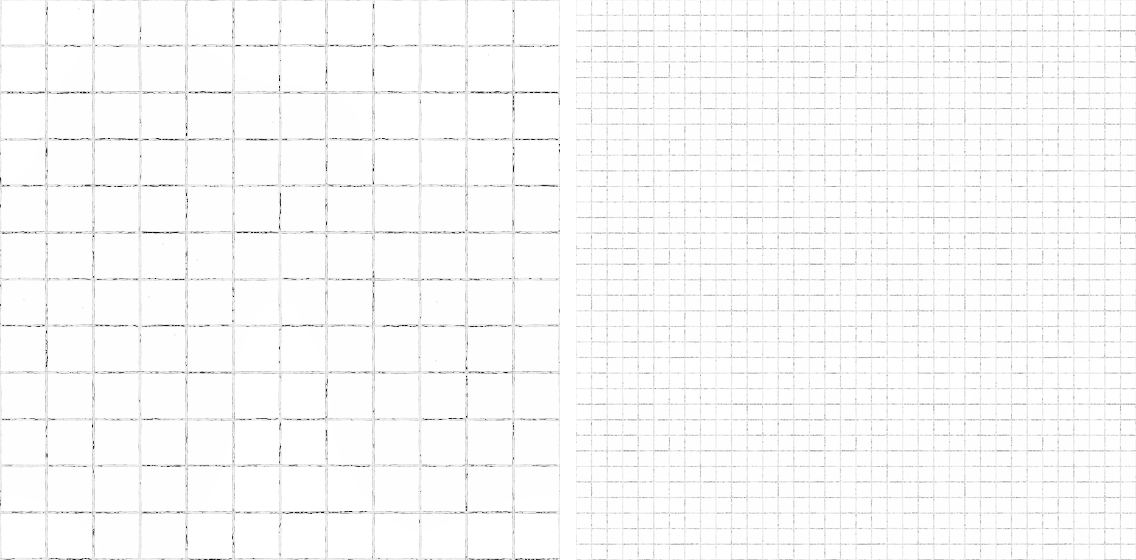
Left, the tile; right, the same tile 3 across and 3 down.
Give the GLSL for this texture, as a three.js fragment shader.

```glsl
#define REPEATS 12.0
#define JOINT_HALF 0.027
#define JOINT_SOFT 0.009
#define JOINT_INK 0.075
#define EDGE_INK 0.17
#define STREAK_INK 0.95
#define STREAK_HALF 0.017
#define WEAR_ACROSS 0.60
#define WEAR_UP 0.33
#define WOBBLE 0.007
#define SPECK_CHANCE 0.07
#define TONE_DRIFT 0.005

varying vec2 vUv;

float hash(vec2 p) {
  vec3 q = fract(p.xyx * vec3(0.1031, 0.1030, 0.0973));
  q += dot(q, q.yzx + 33.33);
  return fract((q.x + q.y) * q.z);
}

// Value noise that wraps after a whole number of lattice steps
float noise(vec2 p, vec2 period) {
  vec2 i = floor(p);
  vec2 f = fract(p);
  f = f * f * (3.0 - 2.0 * f);
  vec2 a = mod(i, period);
  vec2 b = mod(i + 1.0, period);
  return mix(mix(hash(a), hash(vec2(b.x, a.y)), f.x),
             mix(hash(vec2(a.x, b.y)), hash(b), f.x), f.y);
}

// Noise along one joint: frequency is steps per tile, lane separates joints
float jointNoise(float along, float frequency, float lane) {
  return noise(vec2(along * frequency, lane), vec2(REPEATS * frequency, 1024.0));
}

// Ink of the joints; p.x runs along them, p.y across them, in tiles
float jointInk(vec2 p, float wear, float seed) {
  float row = floor(p.y + 0.5);
  float d = p.y - row;
  float lane = mod(row, REPEATS) * 16.0 + seed;
  d += (jointNoise(p.x, 2.0, lane) - 0.5) * WOBBLE;
  float side = abs(d);

  // Pale grout with fine grain
  float grain = jointNoise(p.x, 30.0, lane + 8.0 + d * 50.0);
  float band = 1.0 - smoothstep(JOINT_HALF - JOINT_SOFT, JOINT_HALF + JOINT_SOFT, side);
  float ink = band * JOINT_INK * (0.5 + grain);

  // Thin broken grey rims where grout meets tile
  float rim = 1.0 - smoothstep(0.002, 0.013, abs(side - 0.023));
  float broken = jointNoise(p.x, 9.0, lane + 4.0 + sign(d));
  ink += rim * EDGE_INK * (0.25 + smoothstep(0.3, 0.9, broken)) * (0.3 + grain);

  // Dark worn streaks, varying by segment and fading at crossings
  float segment = hash(vec2(mod(floor(p.x), REPEATS) + 31.0, lane));
  float coverage = wear * (0.5 + 0.75 * segment);
  float patches = 0.55 * jointNoise(p.x, 17.0, lane + 11.0)
                + 0.45 * jointNoise(p.x, 5.0, lane + 13.0);
  float gate = smoothstep(0.92 - coverage, 1.08 - coverage, patches);
  float shift = (jointNoise(p.x, 6.0, lane + 2.0) - 0.5) * 0.026;
  float streak = 1.0 - smoothstep(0.004, STREAK_HALF, abs(d - shift));
  float crossing = abs(fract(p.x + 0.5) - 0.5);
  float clear = smoothstep(0.025, 0.07, crossing);
  float chips = smoothstep(0.2, 0.8, grain);
  ink += streak * gate * clear * STREAK_INK * (0.2 + 0.8 * chips) * (0.35 + 0.65 * segment);
  return ink;
}

// Rare faint specks on the tile faces
float speckInk(vec2 p) {
  vec2 cell = mod(floor(p), REPEATS);
  vec2 center = 0.15 + 0.7 * vec2(hash(cell + 71.0), hash(cell + 113.0));
  float present = step(1.0 - SPECK_CHANCE, hash(cell + 197.0));
  float spot = 1.0 - smoothstep(0.006, 0.026, length(fract(p) - center));
  return present * spot * 0.1;
}

void main() {
  vec2 p = vUv * REPEATS;
  float across = jointInk(p - vec2(0.0, 0.018), WEAR_ACROSS, 16.0);
  float up = jointInk(p.yx, WEAR_UP, 400.0);
  float drift = noise(p / 3.0, vec2(REPEATS / 3.0)) * TONE_DRIFT;
  float ink = max(max(across, up), speckInk(p)) + drift;

  vec3 tileWhite = vec3(1.0);
  vec3 streakBlack = vec3(0.03);
  gl_FragColor = vec4(mix(tileWhite, streakBlack, clamp(ink, 0.0, 1.0)), 1.0);
}
```
